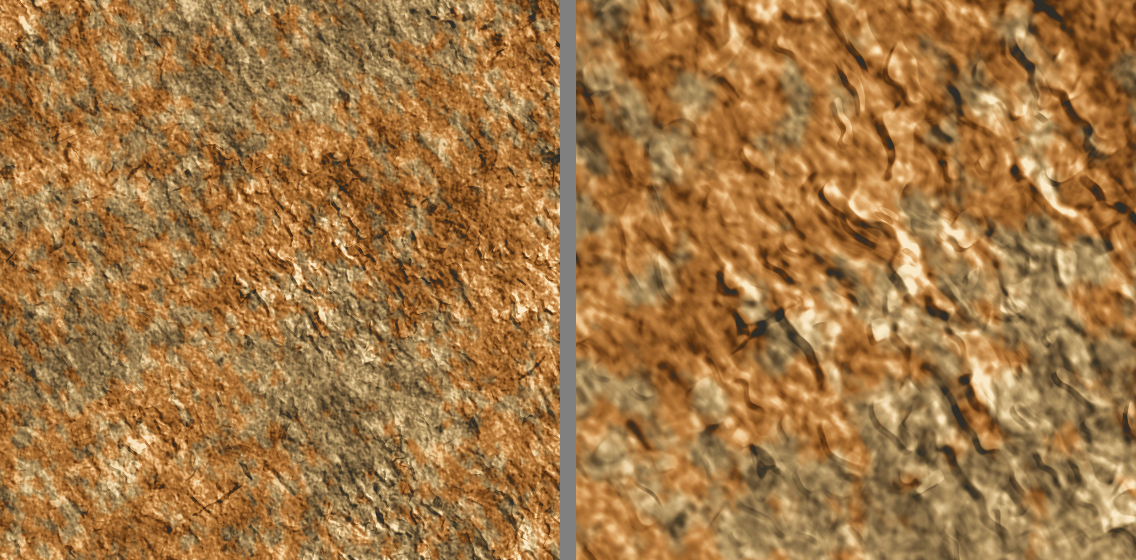
Left, the full canvas; right, a detail of the centre.
Give the GLSL for this texture, as a WebGL 1 fragment shader.

```glsl
precision highp float;
// Weathered ochre rock: creased, diagonally stretched noise forms a relief that
// is lit from the side, with two sizes of raised chips that drop hard shadows. The
// light picks a tone from a rust or a tan colour ramp; slits and grain roughen it.

uniform vec2 u_resolution;

const vec2 ALONG = vec2(0.55, -0.835);
const vec2 ACROSS = vec2(0.835, 0.55);
const vec2 LIGHT_DIR = vec2(0.75, 0.66);
const vec3 SLATE = vec3(0.17, 0.17, 0.16);
const vec3 PALE = vec3(0.98, 0.92, 0.79);

float hash(vec2 cell) {
  vec3 q = fract(vec3(cell.xyx) * 0.1031);
  q += dot(q, q.yzx + 33.33);
  return fract((q.x + q.y) * q.z);
}

float noise(vec2 p) {
  vec2 i = floor(p);
  vec2 f = fract(p);
  vec2 w = f * f * (3.0 - 2.0 * f);
  float low = mix(hash(i), hash(i + vec2(1.0, 0.0)), w.x);
  float high = mix(hash(i + vec2(0.0, 1.0)), hash(i + vec2(1.0, 1.0)), w.x);
  return mix(low, high, w.y);
}

float fbm(vec2 p) {
  float sum = 0.0;
  float amplitude = 0.533;
  for (int i = 0; i < 4; i++) {
    sum += amplitude * noise(p);
    p = mat2(1.6, 1.2, -1.2, 1.6) * p + 17.3;
    amplitude *= 0.5;
  }
  return sum;
}

// Sum of folded noise: every octave adds sharp creases.
float creases(vec2 p) {
  float sum = 0.0;
  float amplitude = 0.5;
  for (int i = 0; i < 4; i++) {
    sum += amplitude * abs(2.0 * noise(p) - 1.0);
    p = mat2(1.6, 1.2, -1.2, 1.6) * p + 9.7;
    amplitude *= 0.5;
  }
  return sum;
}

vec2 warp(vec2 p, float frequency, float amount) {
  vec2 q = p * frequency;
  return p + amount * (vec2(noise(q + 31.0), noise(q + 74.0)) - 0.5);
}

// Coordinates along the grain of the rock, with a cell count for each axis.
vec2 grainSpace(vec2 p, vec2 cells) {
  return vec2(dot(p, ACROSS), dot(p, ALONG)) * cells + 100.0;
}

float rockHeight(vec2 p) {
  vec2 bent = warp(warp(p, 9.0, 0.03), 45.0, 0.009);
  return creases(grainSpace(bent, vec2(42.0, 27.0)));
}

// Ragged, crisp islands where stretched noise peaks above a level.
float islands(vec2 p, vec2 cells, float level) {
  vec2 ragged = warp(warp(p, 14.0, 0.035), 110.0, 0.008);
  return smoothstep(level, level + 0.14, noise(grainSpace(ragged, cells)));
}

// Raised chips: positive on the lit face, negative in the shadow behind it.
float chips(vec2 p, vec2 cells, float drop) {
  float face = islands(p, cells, 0.66);
  float shadow = islands(p + LIGHT_DIR * drop, cells, 0.66) * (1.0 - face);
  return 0.75 * face - shadow;
}

// Four evenly spaced colours for tones from 0 to 1.
vec3 ramp(float tone, vec3 a, vec3 b, vec3 c, vec3 d) {
  float t = clamp(tone, 0.0, 1.0) * 3.0;
  vec3 colour = mix(a, b, clamp(t, 0.0, 1.0));
  colour = mix(colour, c, clamp(t - 1.0, 0.0, 1.0));
  return mix(colour, d, clamp(t - 2.0, 0.0, 1.0));
}

vec3 rustRamp(float tone) {
  return ramp(tone, vec3(0.37, 0.20, 0.06), vec3(0.60, 0.37, 0.15),
              vec3(0.76, 0.51, 0.25), vec3(0.92, 0.73, 0.49));
}

vec3 tanRamp(float tone) {
  return ramp(tone, vec3(0.32, 0.25, 0.15), vec3(0.51, 0.41, 0.26),
              vec3(0.70, 0.58, 0.38), vec3(0.89, 0.78, 0.58));
}

void main() {
  vec2 p = gl_FragCoord.xy / u_resolution.y;

  // Broad regions, broken up by flecks: rusty beds and rough pale patches
  float rustBed = fbm(grainSpace(p, vec2(3.0, 4.5))) - 0.5;
  float rustFleck = fbm(grainSpace(p, vec2(55.0, 38.0)) + 40.0) - 0.5;
  float rust = smoothstep(-0.17, 0.15, 0.9 * rustBed + 1.1 * rustFleck);
  float rough = smoothstep(0.48, 0.68, fbm(p * 3.6 + 6.0));

  // Side light on the relief, stains of three sizes and grain
  float relief = rockHeight(p) - rockHeight(p - LIGHT_DIR * 0.005);
  float stain = 0.45 * (fbm(p * 5.0 + 70.0) - 0.5) + 0.75 * (fbm(p * 20.0 + 12.0) - 0.5);
  float blotch = fbm(grainSpace(p, vec2(75.0, 55.0))) - 0.5;
  float grain = noise(grainSpace(p, vec2(270.0, 220.0))) - 0.5;
  float tone = 0.48 - relief * mix(1.0, 1.5, rough) + stain + blotch * 0.5 + grain * 0.5;

  // Chips, then short dark slits with and across the grain
  float chipRelief = 0.26 * chips(p, vec2(58.0, 38.0), 0.006);
  chipRelief += 0.2 * chips(p + 3.1, vec2(105.0, 68.0), 0.004);
  tone += chipRelief * mix(0.85, 1.6, rough);
  float slit = islands(p + 5.3, vec2(85.0, 34.0), 0.8);
  slit = max(slit, islands(p + 8.1, vec2(36.0, 90.0), 0.84));
  slit *= smoothstep(0.35, 0.6, noise(p * 13.0 + 53.0));
  tone -= 0.55 * slit;

  // Pale glints and blue-grey hollows
  vec3 colour = mix(tanRamp(tone), rustRamp(tone), rust);
  float glint = smoothstep(0.92, 1.25, tone) * mix(0.5, 0.95, rough);
  colour = mix(colour, PALE, glint);
  float hollow = smoothstep(0.06, -0.32, tone);
  colour = mix(colour, SLATE, 0.9 * hollow);

  gl_FragColor = vec4(colour, 1.0);
}
```
